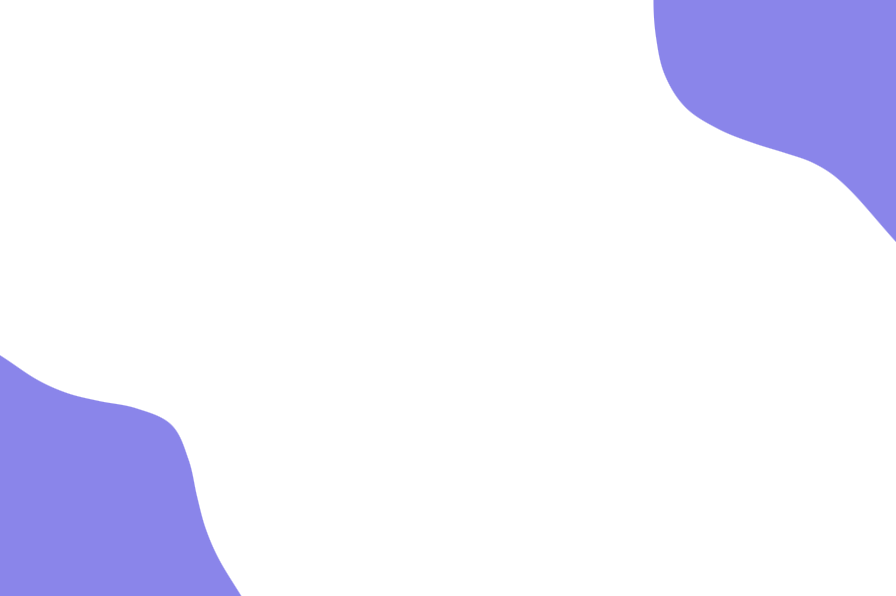
This background is drawn by a WebGL 2 fragment shader. Its source:

```glsl
#version 300 es
precision highp float;

uniform vec2 u_resolution;
out vec4 fragColor;

const float HALF_PI = 1.57079633;
const vec2 CANVAS = vec2(1.5, 1.0);
const vec3 PAPER = vec3(1.0);
const vec3 VIOLET = vec3(0.543, 0.522, 0.918);

// Radii at equal angle steps over a quarter turn, with one guide at each end.
const int KNOTS = 13;
const float LOWER_LEFT[KNOTS] = float[](
    0.451, 0.404, 0.373, 0.3625, 0.370, 0.390, 0.406,
    0.389, 0.367, 0.3586, 0.370, 0.404, 0.450);
const float UPPER_RIGHT[KNOTS] = float[](
    0.406, 0.406, 0.4066, 0.407, 0.396, 0.368, 0.339,
    0.317, 0.3066, 0.3154, 0.3477, 0.406, 0.490);

// Catmull-Rom curve through four neighbouring radii.
float spline(float a, float b, float c, float d, float t) {
    return b + 0.5 * t * (c - a + t * (2.0 * a - 5.0 * b + 4.0 * c - d
        + t * (3.0 * (b - c) + d - a)));
}

// Signed radial distance to a wavy blob centred on a corner.
float blobDistance(vec2 p, float radii[KNOTS]) {
    float steps = float(KNOTS - 3);
    float along = clamp(atan(p.y, p.x) / HALF_PI, 0.0, 1.0) * steps;
    int i = int(min(floor(along), steps - 1.0));
    float radius = spline(radii[i], radii[i + 1], radii[i + 2], radii[i + 3],
        along - float(i));
    return length(p) - radius;
}

// Coverage with an edge one pixel wide.
float coverage(float distance) {
    return clamp(0.5 - distance / max(fwidth(distance), 1e-5), 0.0, 1.0);
}

void main() {
    vec2 p = gl_FragCoord.xy / u_resolution * CANVAS;

    // Two opposite corners, each measured inward.
    float lower = coverage(blobDistance(p, LOWER_LEFT));
    float upper = coverage(blobDistance(CANVAS - p, UPPER_RIGHT));

    fragColor = vec4(mix(PAPER, VIOLET, max(lower, upper)), 1.0);
}
```
